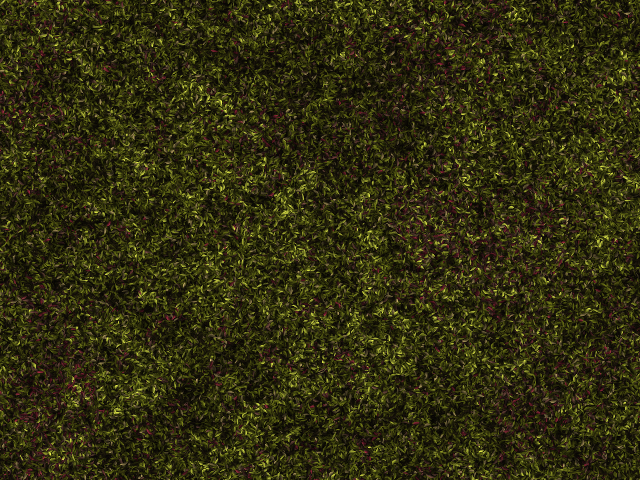
Give the GLSL for this texture, as a Shadertoy shader.

```glsl
#define SOIL vec3(0.085, 0.068, 0.036)
#define OLIVE vec3(0.20, 0.20, 0.045)
#define MOSS vec3(0.31, 0.33, 0.065)
#define TIP vec3(0.60, 0.62, 0.20)
#define STRAW vec3(0.40, 0.35, 0.21)
#define BROWN vec3(0.27, 0.18, 0.15)
#define WINE vec3(0.35, 0.10, 0.14)
#define LAYERS 9
#define DENSITY 58.0
#define SHADOW 0.28
#define GRAIN 0.55

float hash(vec2 p) {
    return fract(sin(dot(p, vec2(127.1, 311.7))) * 43758.5);
}

vec2 hash2(vec2 p) {
    return vec2(hash(p), hash(p + 47.3));
}

float noise(vec2 p) {
    vec2 i = floor(p), f = fract(p);
    f = f * f * (3.0 - 2.0 * f);
    return mix(mix(hash(i), hash(i + vec2(1, 0)), f.x),
               mix(hash(i + vec2(0, 1)), hash(i + vec2(1, 1)), f.x), f.y);
}

float fbm(vec2 p) {
    float sum = 0.0, amp = 0.5;
    for (int i = 0; i < 4; i++) {
        sum += amp * noise(p);
        p = mat2(1.6, 1.2, -1.2, 1.6) * p + 9.7;
        amp *= 0.5;
    }
    return sum / 0.9375;
}

// Ramp from shaded stem to sunlit tip
vec3 mossColor(float tone) {
    vec3 c = mix(SOIL, OLIVE, smoothstep(0.12, 0.42, tone));
    c = mix(c, MOSS, smoothstep(0.42, 0.74, tone));
    return mix(c, TIP, smoothstep(0.78, 1.08, tone));
}

// Moss, dry straw or wine-red litter for one strand
vec3 strandColor(vec2 id, float clump, float litter) {
    vec2 kind = hash2(id + 13.1);
    vec3 c = mossColor(hash(id + 5.7) + 0.9 * (clump - 0.5));
    if (kind.x > 0.91) c = STRAW * (0.6 + 0.7 * kind.y);
    if (kind.x < 0.03 + 0.40 * litter)
        c = mix(BROWN, WINE, smoothstep(0.35, 0.9, kind.y)) * (0.5 + 0.8 * hash(id + 71.9));
    return c;
}

// Lays one layer of short, bent, tapering strands over the colour
vec3 layStrands(vec3 color, vec2 p, float layer, float clump, float litter) {
    float scale = DENSITY * (1.0 + 0.06 * layer);
    float turn = layer * 1.3;
    vec2 q = mat2(cos(turn), sin(turn), -sin(turn), cos(turn)) * p * scale + layer * 17.3;
    float pixel = scale / iResolution.y;
    vec2 cell = floor(q);
    for (int y = -1; y <= 1; y++)
    for (int x = -1; x <= 1; x++) {
        vec2 home = cell + vec2(x, y);
        vec2 id = home + layer * 31.7;
        vec2 shape = hash2(id + 3.3);
        vec2 d = q - home - 0.15 - 0.7 * hash2(id);
        float angle = 6.2832 * hash(id + 23.9);
        d = mat2(cos(angle), -sin(angle), sin(angle), cos(angle)) * d;
        d.y += (shape.y - 0.5) * 1.1 * d.x * d.x;

        float along = d.x / mix(0.35, 0.8, shape.x);
        float width = mix(0.12, 0.25, shape.y) * (1.0 - along * along);
        float edge = abs(d.y) - width;
        float cover = 1.0 - smoothstep(-0.5 * pixel, 0.5 * pixel, edge);
        float shade = 1.0 - smoothstep(0.0, 0.22, edge);
        shade *= 1.0 - smoothstep(0.7, 1.1, abs(along));

        vec3 strand = strandColor(id, clump, litter);
        strand *= 0.95 + 0.3 * along + 0.5 * clamp(d.y / 0.25, -0.6, 0.6);
        color = mix(color * (1.0 - SHADOW * shade), strand, cover);
    }
    return color;
}

void mainImage(out vec4 fragColor, in vec2 fragCoord) {
    vec2 p = fragCoord / iResolution.y;

    // Broad growth, small tufts and patches of litter
    float clump = mix(fbm(p * 7.0 + 3.1), noise(p * 34.0), 0.45);
    float patches = smoothstep(0.48, 0.78, fbm(p * 5.0 + 21.4));
    float flecks = smoothstep(0.66, 0.86, noise(p * 38.0 + 8.2));
    float litter = clamp(patches * 0.8 + flecks * 0.7, 0.0, 1.0);

    vec3 color = mix(SOIL, BROWN, 0.4 * litter);
    for (int i = 0; i < LAYERS; i++)
        color = layStrands(color, p, float(i), clump, litter);

    // Fine leaf grain and small dark hollows
    float grain = noise(p * 210.0) - 0.5;
    color *= 1.06 + GRAIN * grain;
    color *= mix(0.55, 1.0, smoothstep(0.12, 0.42, noise(p * 80.0 + 40.0)));

    fragColor = vec4(clamp(color, 0.0, 1.0), 1.0);
}
```
